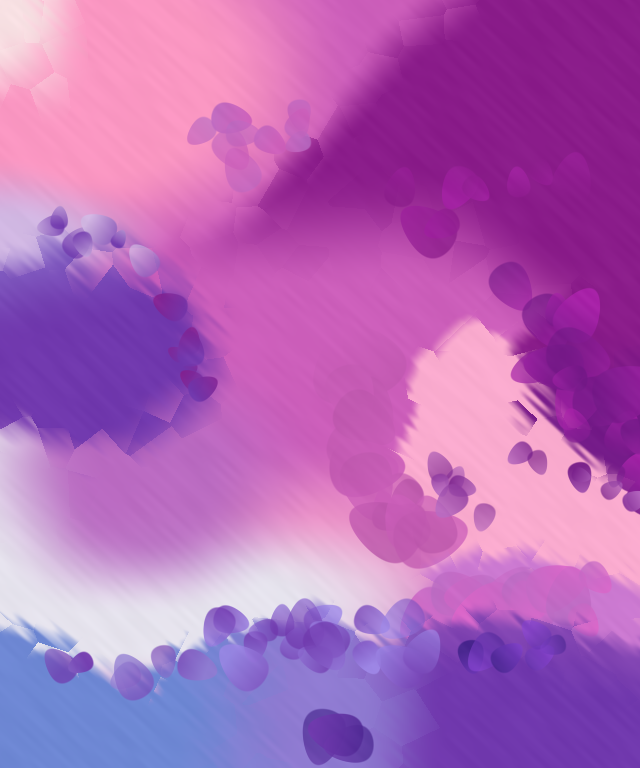
This background is drawn by a Shadertoy shader. Its source:

```glsl
const vec2 CANVAS = vec2(1.0, 1.2);
const float FACET_SCALE = 17.0;
const float FACET_SHIFT = 0.045;
const float BRISTLE_SHIFT = 0.028;
const float GRAIN = 0.025;

const vec3 ORCHID = vec3(0.80, 0.37, 0.73);
const vec3 PINK = vec3(0.98, 0.59, 0.76);
const vec3 BLUSH = vec3(0.98, 0.67, 0.81);
const vec3 CREAM = vec3(0.97, 0.88, 0.89);
const vec3 MIST = vec3(0.90, 0.89, 0.93);
const vec3 LILAC = vec3(0.82, 0.72, 0.89);
const vec3 MAGENTA = vec3(0.54, 0.11, 0.54);
const vec3 PLUM = vec3(0.45, 0.10, 0.53);
const vec3 MAUVE = vec3(0.72, 0.42, 0.76);
const vec3 VIOLET = vec3(0.44, 0.22, 0.68);
const vec3 LAVENDER = vec3(0.56, 0.48, 0.82);
const vec3 BLUE = vec3(0.43, 0.53, 0.83);
const vec3 INDIGO = vec3(0.27, 0.14, 0.55);

float hash(vec2 p) {
    return fract(sin(dot(p, vec2(127.1, 311.7))) * 43758.5453);
}

vec2 hash2(vec2 p) {
    return vec2(hash(p), hash(p + 19.7));
}

mat2 rotation(float a) {
    return mat2(cos(a), sin(a), -sin(a), cos(a));
}

float noise(vec2 p) {
    vec2 i = floor(p), f = fract(p);
    f = f * f * (3.0 - 2.0 * f);
    return mix(mix(hash(i), hash(i + vec2(1, 0)), f.x),
               mix(hash(i + vec2(0, 1)), hash(i + vec2(1, 1)), f.x), f.y);
}

// Random shift of the nearest cell: flat, knife-like dabs
vec2 facet(vec2 p) {
    vec2 cell = floor(p), shift = vec2(0.0);
    float nearest = 9.0;
    for (int j = -1; j <= 1; j++)
    for (int i = -1; i <= 1; i++) {
        vec2 id = cell + vec2(i, j);
        vec2 d = id + hash2(id) - p;
        if (dot(d, d) < nearest) {
            nearest = dot(d, d);
            shift = hash2(id + 7.3) - 0.5;
        }
    }
    return shift;
}

float blob(vec2 p, vec2 centre, vec2 radius, float soft) {
    return 1.0 - smoothstep(1.0 - soft, 1.0 + soft, length((p - centre) / radius));
}

// Tapered petals scattered about the segment a-b
void petals(inout vec3 col, vec2 p, vec2 a, vec2 b, float spread, int count,
            float size, vec3 dark, vec3 light, float seed) {
    float aa = 1.0 / iResolution.x;
    for (int i = 0; i < count; i++) {
        vec2 id = vec2(float(i), seed);
        float along = (float(i) + 0.5) / float(count);
        vec2 centre = mix(a, b, along) + (hash2(id) - 0.5) * spread;
        float s = size * mix(0.55, 1.2, hash(id + 3.1));
        vec2 q = rotation(6.283 * hash(id + 5.7)) * (p - centre) / s;
        float d = (length(vec2(q.x * (1.4 + 0.45 * q.y), q.y)) - 1.0) * s;
        float tone = clamp(0.5 + 0.4 * q.y + 0.7 * (hash(id + 8.9) - 0.5), 0.0, 1.0);
        float cover = (1.0 - smoothstep(-aa, aa, d)) * mix(0.6, 0.95, hash(id + 11.3));
        col = mix(col, mix(dark, light, tone), cover);
    }
}

void mainImage(out vec4 fragColor, in vec2 fragCoord) {
    vec2 p = fragCoord / iResolution.xy * CANVAS;

    // Brush warps: s for soft washes, r for ragged edges
    vec2 along = rotation(0.75) * p;
    float bristle = noise(along * vec2(18.0, 130.0)) - 0.5;
    vec2 s = p + 0.05 * (vec2(noise(p * 5.0), noise(p * 5.0 + 31.0)) - 0.5);
    vec2 r = s + FACET_SHIFT * facet(p * FACET_SCALE) + BRISTLE_SHIFT * bristle;

    // Upper washes
    vec3 col = ORCHID;
    col = mix(col, PINK, blob(s, vec2(0.08, 1.10), vec2(0.36, 0.25), 0.35));
    col = mix(col, CREAM, blob(r, vec2(0.0, 1.18), vec2(0.09, 0.11), 0.7));
    col = mix(col, LILAC, blob(s, vec2(0.0, 0.83), vec2(0.19, 0.07), 0.6));

    // Dark upper right: ragged diagonal, soft underside
    float diagonal = smoothstep(-0.02, 0.06, (r.x - r.y + 0.525) * 0.707);
    float floorY = 0.83 - 0.14 * smoothstep(0.68, 0.92, s.x);
    float underside = smoothstep(floorY - 0.08, floorY + 0.11, mix(s.y, r.y, 0.4));
    col = mix(col, MAGENTA, diagonal * underside);

    // Light opening on the right
    float opening = max(blob(r, vec2(0.76, 0.52), vec2(0.145, 0.18), 0.09),
                        blob(r, vec2(0.92, 0.37), vec2(0.28, 0.16), 0.14));
    col = mix(col, BLUSH, opening);

    // Mist and violet cloud on the left
    col = mix(col, BLUSH, 0.7 * blob(s, vec2(0.46, 0.34), vec2(0.25, 0.12), 0.6));
    col = mix(col, MIST, blob(s, vec2(0.20, 0.25), vec2(0.42, 0.14), 0.4));
    col = mix(col, MIST, blob(r, vec2(0.0, 0.40), vec2(0.12, 0.15), 0.5));
    col = mix(col, MAUVE, 0.9 * blob(s, vec2(0.22, 0.46), vec2(0.21, 0.16), 0.5));
    vec3 cloud = mix(VIOLET, LAVENDER, 0.7 * smoothstep(0.67, 0.84, s.y - 0.2 * s.x));
    col = mix(col, cloud, blob(r, vec2(0.08, 0.66), vec2(0.25, 0.15), 0.24));

    // Plum mass and edge petals
    col = mix(col, mix(PLUM, MAGENTA, smoothstep(0.5, 0.7, r.y)),
              blob(r, vec2(0.98, 0.63), vec2(0.17, 0.16), 0.12));
    petals(col, p, vec2(0.83, 0.73), vec2(0.98, 0.46), 0.13, 16, 0.048, PLUM, MAGENTA * 1.25, 1.0);
    petals(col, p, vec2(0.82, 0.50), vec2(0.99, 0.42), 0.06, 7, 0.025, PLUM, MAUVE, 2.0);
    petals(col, p, vec2(0.56, 0.65), vec2(0.58, 0.46), 0.06, 8, 0.05, ORCHID * 0.94, ORCHID, 3.0);
    petals(col, p, vec2(0.58, 0.45), vec2(0.69, 0.35), 0.07, 9, 0.05, ORCHID * 0.9, ORCHID, 4.0);
    petals(col, p, vec2(0.69, 0.47), vec2(0.74, 0.40), 0.05, 6, 0.028, PLUM, MAUVE, 5.0);
    petals(col, p, vec2(0.31, 0.96), vec2(0.48, 1.03), 0.08, 9, 0.035, MAUVE, ORCHID, 6.0);
    petals(col, p, vec2(0.63, 0.88), vec2(0.88, 0.90), 0.09, 8, 0.04, MAGENTA, MAGENTA * 1.18, 7.0);
    petals(col, p, vec2(0.06, 0.84), vec2(0.21, 0.81), 0.06, 7, 0.025, VIOLET, LILAC, 8.0);
    petals(col, p, vec2(0.29, 0.72), vec2(0.32, 0.58), 0.06, 7, 0.025, VIOLET, MAGENTA, 9.0);

    // Lower bank, blue to violet
    col = mix(col, MAUVE * 1.08, 0.9 * blob(r, vec2(0.85, 0.24), vec2(0.21, 0.08), 0.2));
    petals(col, p, vec2(0.65, 0.27), vec2(0.95, 0.26), 0.07, 11, 0.05, MAUVE, ORCHID * 1.08, 10.0);
    float dip = (p.x - 0.20) / 0.11;
    float bank = 0.225 - 0.10 * exp(-dip * dip);
    vec3 ground = mix(BLUE, LAVENDER, smoothstep(0.25, 0.48, r.x));
    ground = mix(ground, mix(VIOLET, MAUVE, 0.3 * smoothstep(0.1, 0.24, r.y)),
                 smoothstep(0.52, 0.70, r.x));
    col = mix(col, ground, 1.0 - smoothstep(bank - 0.02, bank + 0.015, r.y));
    petals(col, p, vec2(0.08, 0.15), vec2(0.32, 0.16), 0.04, 6, 0.032, VIOLET, LAVENDER, 11.0);
    petals(col, p, vec2(0.31, 0.19), vec2(0.66, 0.20), 0.09, 17, 0.037, VIOLET, LAVENDER * 1.1, 12.0);
    petals(col, p, vec2(0.48, 0.05), vec2(0.57, 0.05), 0.03, 3, 0.042, INDIGO, VIOLET, 13.0);
    petals(col, p, vec2(0.75, 0.15), vec2(0.87, 0.20), 0.06, 6, 0.03, INDIGO, VIOLET * 1.2, 14.0);

    col += GRAIN * bristle;
    fragColor = vec4(clamp(col, 0.0, 1.0), 1.0);
}
```
